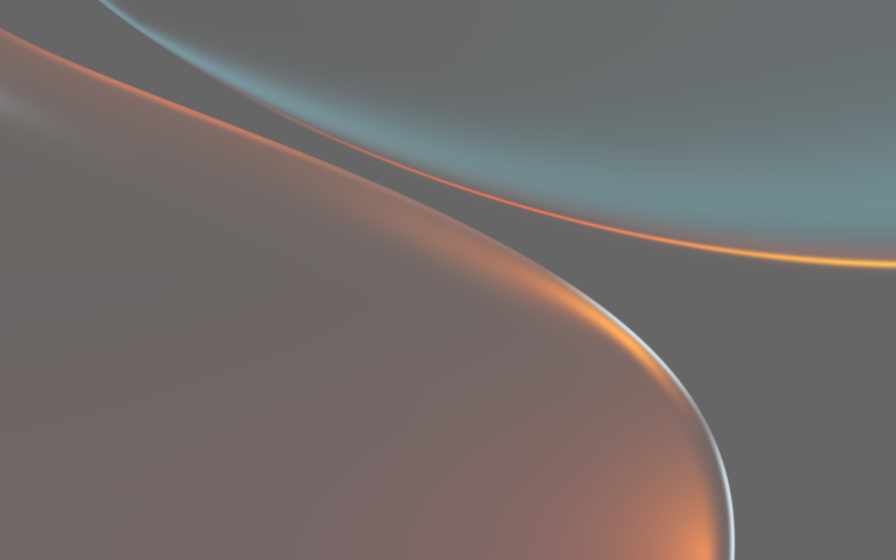
Reproduce this background procedurally as a Shadertoy shader.

```glsl
// Two curved glass sheets on flat grey, lit by warm and cool rim light.
// Each sheet edge is a polynomial turned into an approximate signed distance;
// the rims, streaks and glows are soft bells along and across those edges.

float bell(float value, float center, float width) {
    float t = (value - center) / width;
    return exp(-t * t);
}

// Distance above the lower edge of the upper sheet.
float upperSheet(vec2 p) {
    float u = 1.66 - p.x;
    float u2 = u * u;
    float u4 = u2 * u2;
    float edge = 0.527 + 0.197 * u2 + 0.0017 * u4 * u4;
    float slope = 0.394 * u + 0.0136 * u4 * u2 * u;
    return (p.y - edge) / sqrt(1.0 + slope * slope);
}

// Distance inside the right-hand edge of the lower sheet.
float lowerSheet(vec2 p) {
    float v = p.y - 0.03;
    float v2 = v * v;
    float v6 = v2 * v2 * v2;
    float edge = 1.313 - v2 * (0.82 + 1.2 * v - 0.62 * v6);
    float slope = 1.64 * v + 3.6 * v2 - 4.96 * v6 * v;
    return (edge - p.x) / sqrt(1.0 + slope * slope);
}

vec3 shadeUpper(vec3 color, vec2 p) {
    float d = upperSheet(p);

    // Cool band that widens to the right.
    float offset = 0.006 + 0.075 * max(p.x - 0.25, 0.0);
    float q = max(d + 0.003, 0.0) / offset;
    float band = q * q * exp(2.0 - 2.0 * q);
    vec3 coolTint = mix(vec3(0.48, 0.60, 0.64), vec3(0.44, 0.55, 0.57), smoothstep(0.2, 0.9, p.x));
    color = mix(color, coolTint, 0.95 * band);
    color += vec3(0.005, 0.025, 0.03) * smoothstep(0.05, 0.25, d) * smoothstep(0.3, 1.5, p.x);

    // Warm filament with a faint halo.
    float heat = smoothstep(0.25, 0.95, p.x);
    float hot = smoothstep(0.9, 1.6, p.x);
    vec3 filament = mix(vec3(0.90, 0.46, 0.36), vec3(1.0, 0.74, 0.34), hot);
    color += vec3(0.13, 0.03, 0.02) * heat * bell(d, 0.012, 0.022) * (0.3 + 0.7 * hot);
    return mix(color, filament, heat * bell(d, 0.0, mix(0.0028, 0.0065, hot)));
}

vec3 shadeLower(vec3 color, vec2 p) {
    float d = lowerSheet(p);
    float inside = smoothstep(-0.002, 0.003, d);
    vec3 sheet = color + vec3(0.012, 0.0, -0.006);
    sheet += vec3(0.025, -0.002, 0.005) * smoothstep(0.6, 0.0, p.y);

    // Rosy veil below the upper-left rim.
    float veil = exp(-max(d, 0.0) / 0.075) * smoothstep(1.15, 0.5, p.x);
    sheet += vec3(0.12, 0.025, 0.005) * veil;

    // Pale streak at the left border.
    float streak = bell(p.y, 0.82 - 0.45 * p.x, 0.028) * exp(-p.x / 0.09);
    sheet = mix(sheet, vec3(0.50, 0.51, 0.51), 0.75 * streak);

    // Broad glow rising from the bottom right, with a hot core.
    float broad = exp(-length((p - vec2(1.26, 0.0)) / vec2(0.32, 0.21)));
    float core = exp(-length((p - vec2(1.265, 0.01)) / vec2(0.075, 0.10)));
    float fade = smoothstep(0.015, 0.06, d);
    sheet = mix(sheet, vec3(0.75, 0.43, 0.38), 0.75 * broad * fade);
    sheet = mix(sheet, vec3(1.0, 0.62, 0.36), 0.85 * core * fade);

    // Hot streak just inside the bend, sharper toward its tip.
    float tip = smoothstep(0.8, 1.15, p.x);
    float along = bell(p.x, 1.125, p.x < 1.125 ? 0.20 : 0.085);
    float across = bell(d, mix(0.036, 0.019, tip), mix(0.036, 0.016, tip));
    vec3 ember = mix(vec3(0.86, 0.45, 0.34), vec3(1.0, 0.68, 0.36), along * across);
    sheet = mix(sheet, ember, along * across);
    sheet += vec3(0.13, 0.045, 0.01) * bell(p.x, 0.82, 0.2) * bell(d, 0.045, 0.045);

    // Coral rim on the left, turning to a cold white rim round the bend.
    float coral = smoothstep(-0.15, 0.25, p.x) * smoothstep(0.85, 0.35, p.x);
    sheet = mix(sheet, vec3(0.82, 0.50, 0.40), 0.85 * coral * bell(d, 0.004, 0.007));
    float pale = smoothstep(0.45, 0.75, p.x) * smoothstep(1.15, 0.9, p.x);
    sheet = mix(sheet, vec3(0.60, 0.50, 0.47), 0.65 * pale * bell(d, 0.004, 0.006));
    float white = smoothstep(0.95, 1.13, p.x) * (1.0 - 0.65 * bell(p.y, 0.25, 0.07));
    sheet = mix(sheet, vec3(0.83, 0.91, 0.94), 0.95 * white * bell(d, 0.004, 0.0055));
    return mix(color, sheet, inside);
}

void mainImage(out vec4 fragColor, in vec2 fragCoord) {
    // Height runs 0..1; width is fixed at 1.6 so the layout fills the canvas.
    vec2 p = fragCoord / iResolution.xy * vec2(1.6, 1.0);
    vec3 color = vec3(0.40);
    color = shadeUpper(color, p);
    color = shadeLower(color, p);
    fragColor = vec4(clamp(color, 0.0, 1.0), 1.0);
}
```
